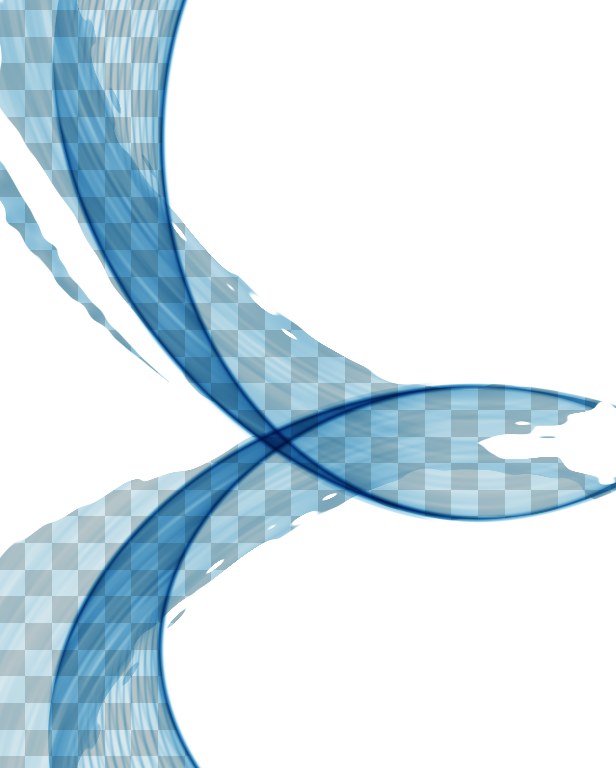
Give the GLSL for this background, as a Shadertoy shader.

```glsl
// Two translucent blue brushed ribbons crossing over white, with a faint checker inside the paint.

const vec3 ABSORPTION = vec3(1.02, 0.44, 0.21);
const vec3 TILE_LIGHT = vec3(0.96, 0.96, 0.955);
const vec3 TILE_DARK = vec3(0.82, 0.82, 0.81);

float hash(vec2 p) {
    p = fract(p * vec2(0.1031, 0.1137));
    p += dot(p, p.yx + 33.3);
    return fract((p.x + p.y) * p.x * 17.0);
}

float noise(vec2 p) {
    vec2 cell = floor(p), f = fract(p);
    f = f * f * (3.0 - 2.0 * f);
    return mix(mix(hash(cell), hash(cell + vec2(1, 0)), f.x),
               mix(hash(cell + vec2(0, 1)), hash(cell + vec2(1, 1)), f.x), f.y);
}

// Approximate signed distance to a superellipse, negative inside.
float arcDistance(vec2 p, vec2 center, vec2 radii, float power) {
    vec2 q = max(abs(p - center) / radii, vec2(1e-4));
    vec2 slope = power * pow(q, vec2(power - 1.0)) / radii;
    vec2 terms = pow(q, vec2(power));
    return (terms.x + terms.y - 1.0) / max(length(slope), 0.05);
}

float inside(float d) {
    float aa = 0.8 / iResolution.y;
    return 1.0 - smoothstep(-aa, aa, d);
}

// Sharp dark rim with a soft shade on the side where d is positive.
float rim(float d) {
    float core = 1.7 * exp(-pow(d / 0.0028, 2.0));
    return core + 0.75 * exp(-max(d, 0.0) / 0.011) * inside(-d);
}

// Returns (paint density, coverage) of one ribbon and its brushed fan.
vec2 ribbonSheet(vec2 p, float along, float dInner, float dOuter, float dBrush,
                 float fringeWidth, float fringeInk, float outerFade) {
    float fine = noise(vec2(dBrush * 230.0 + 90.0, along * 5.0 + 20.0));
    float broad = noise(vec2(dBrush * 65.0 + 40.0, along * 3.0 + 50.0));
    float streak = 0.45 + 0.65 * fine + 0.45 * broad;
    float ragged = 0.028 * (noise(vec2(dBrush * 110.0 + 70.0, along * 13.0 + 30.0)) - 0.5);
    float band = inside(dOuter);
    float rightSide = smoothstep(0.4, 0.6, p.x);

    // Pale fan, dense ribbon core and finely hatched veil
    float fan = band * inside(ragged - dBrush);
    float ribbon = band * inside(-dInner);
    float core = ribbon * smoothstep(-0.012, 0.03, dBrush);
    float veil = ribbon * (1.0 - smoothstep(-0.012, 0.03, dBrush));
    float across = dInner / max(dInner - dOuter, 0.004);
    float hatch = pow(0.5 + 0.5 * sin(across * 105.0 + along * 12.0), 3.0)
                + 0.5 * pow(0.5 + 0.5 * sin(across * 70.0 - along * 35.0), 3.0);
    float fringe = inside(-dOuter) * inside(dOuter - fringeWidth + ragged * 0.7);

    float ink = fan * streak * mix(0.38, 0.2, rightSide);
    ink += core * streak * 0.58 + veil * (0.12 + 0.32 * hatch);
    ink += fringe * streak * fringeInk;
    float edges = rim(dInner) * inside(dOuter - 0.008) + rim(-dOuter) * outerFade;
    ink += edges * mix(1.0, 0.28, smoothstep(0.45, 0.68, p.x));
    return vec2(ink, max(max(fan, ribbon), fringe));
}

void mainImage(out vec4 fragColor, in vec2 fragCoord) {
    // Units of canvas height, y measured downward from the top
    vec2 p = vec2(fragCoord.x, iResolution.y - fragCoord.y) / iResolution.y;

    // Upper ribbon
    float topInner = arcDistance(p, vec2(0.625, 0.182), vec2(0.414, 0.493), 2.0);
    float topOuter = arcDistance(p, vec2(0.625, 0.078), vec2(0.556, 0.598), 1.83);
    float topBrush = arcDistance(p, vec2(0.625, -0.065), vec2(0.526, 0.579), 1.8);
    float topAlong = atan(p.y + 0.1, 0.72 - p.x);
    float topFringe = 0.07 * (1.0 - smoothstep(0.08, 0.4, p.y));
    vec2 top = ribbonSheet(p, topAlong, topInner, topOuter, topBrush,
                           topFringe, 0.38, smoothstep(0.03, 0.26, p.y));

    // Lower ribbon
    float lowInner = arcDistance(p, vec2(0.6185, 0.846), vec2(0.41, 0.3425), 1.93);
    float lowOuter = arcDistance(p, vec2(0.6185, 0.9635), vec2(0.556, 0.46), 1.93);
    float lowBrush = arcDistance(p, vec2(0.625, 1.042), vec2(0.526, 0.436), 1.7);
    float lowAlong = atan(1.1 - p.y, 0.72 - p.x);
    float lowFringe = 0.085 * smoothstep(0.57, 0.74, p.y) + 0.025 * smoothstep(0.61, 0.63, p.y);
    vec2 low = ribbonSheet(p, lowAlong, lowInner, lowOuter, lowBrush,
                           lowFringe, 0.2, 1.0 - smoothstep(0.8, 0.96, p.y));
    vec2 paint = vec2(top.x + low.x, max(top.y, low.y));

    // Broken outer strand at the far left
    float strand = arcDistance(p, vec2(0.625, 0.0), vec2(0.705, 0.675), 1.7);
    float breaks = noise(vec2(strand * 90.0 + 30.0, topAlong * 38.0));
    float width = 0.013 * (1.0 - smoothstep(0.3, 0.51, p.y)) * (0.5 + breaks);
    float strandMask = inside(abs(strand + 0.006) - width) * inside(p.y - 0.505) * inside(p.x - 0.22);
    paint = max(paint, strandMask * vec2(0.3 + 0.4 * breaks, 1.0));

    // Trim the right end to a lens and open its ragged white wedge
    float lens = inside(max(topOuter, lowOuter) - 0.004);
    float keep = mix(1.0, lens, smoothstep(0.54, 0.57, p.x));
    float tear = 0.03 * (noise(vec2(p.x * 28.0, p.y * 100.0)) - 0.5);
    float gap = 0.02 * smoothstep(0.605, 0.67, p.x) + 0.027 * smoothstep(0.72, 0.79, p.x);
    float wedge = inside(abs(p.y - 0.577) - gap - tear) * inside(0.612 - p.x + tear);
    paint *= keep * (1.0 - wedge);

    // Checker seen only through the paint
    vec2 tile = floor((p - vec2(0.31, 0.499)) / 0.0347);
    vec3 paper = mix(TILE_LIGHT, TILE_DARK, mod(tile.x + tile.y, 2.0));
    vec3 color = mix(vec3(1.0), paper, paint.y) * exp(-ABSORPTION * paint.x);
    fragColor = vec4(color, 1.0);
}
```
